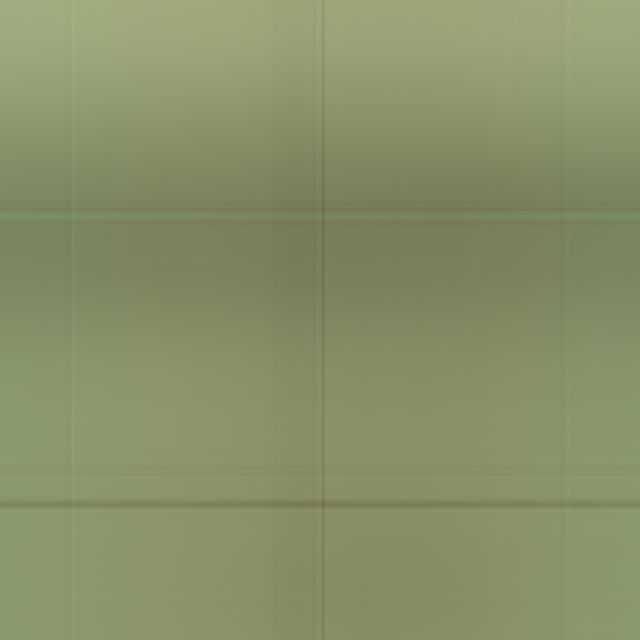
Reproduce this texture procedurally as a WebGL 1 fragment shader.

```glsl
precision highp float;
uniform vec2 u_resolution;

const vec3 SHADE_GREEN = vec3(0.470, 0.492, 0.342);
const vec3 LIGHT_GREEN = vec3(0.648, 0.682, 0.506);
const vec3 EDGE_TINT = vec3(-0.010, 0.018, 0.012);
const vec3 RUST_TINT = vec3(-0.022, -0.058, -0.040);
const vec3 MINT_TINT = vec3(-0.006, 0.030, 0.024);
const vec3 PALE_TINT = vec3(0.022, 0.024, 0.022);
const vec3 BROWN_TINT = vec3(-0.058, -0.074, -0.056);

const float BASE_TONE = 0.470;
const float TOP_GLOW = 0.43;
const float BAND_DEPTH = 0.36;
const float BAND_Y = 0.62;
const float BAND_WIDTH = 0.160;
const float CENTRE_X = 0.505;
const float LEFT_X = 0.115;
const float RIGHT_X = 0.888;
const float UPPER_Y = 0.662;
const float LOWER_Y = 0.212;
const float STREAK_GAIN = 0.011;
const float THREAD_GAIN = 0.040;
const float RAY_GAIN = 0.026;

// Soft bell, never thinner than about a pixel
float bell(float d, float width) {
  float w = max(width, 0.7 / min(u_resolution.x, u_resolution.y));
  return exp(-d * d / (w * w));
}

float hash(float n) {
  return fract(sin(n * 12.9898) * 43758.547);
}

// Layered sines for soft fibres along one axis
float fibres(float along, float across, float seed) {
  float sum = 0.0;
  float gain = 0.5;
  float freq = 41.0;
  for (int i = 0; i < 4; i++) {
    float phase = 6.2832 * hash(seed + float(i));
    float fade = 0.7 + 0.3 * sin(7.0 * along + phase * 3.0);
    sum += gain * fade * sin(freq * across + phase + 0.3 * sin(4.0 * along + phase));
    freq *= 1.83;
    gain *= 0.72;
  }
  return sum;
}

// Sparse thin threads, gathered around a crease
float threads(float across, float crease, float spread, float seed) {
  float sum = 0.0;
  for (int i = 0; i < 12; i++) {
    float n = seed + 5.0 * float(i);
    float offset = 2.0 * hash(n) - 1.0;
    float place = crease + spread * offset * abs(offset);
    float width = mix(0.0018, 0.0050, hash(n + 1.0));
    sum += (hash(n + 2.0) - 0.55) * bell(across - place, width);
  }
  return sum;
}

// Broad light and shadow
float toneAt(vec2 p) {
  float tone = BASE_TONE + TOP_GLOW * smoothstep(0.72, 1.0, p.y);
  tone -= BAND_DEPTH * bell(p.y - BAND_Y, BAND_WIDTH);
  tone -= 0.09 * bell(p.x - 0.60, 0.26);
  tone -= 0.07 * bell(p.x - 0.46, 0.035);
  tone -= 0.10 * bell(p.y - 0.08, 0.11) * bell(p.x - 0.60, 0.20);
  tone -= 0.07 * bell(p.y - 0.70, 0.05) * smoothstep(0.45, 0.80, p.x);
  tone += 0.06 * bell(p.y - 0.40, 0.12) * bell(p.x - 0.25, 0.25);
  tone += 0.05 * smoothstep(0.70, 1.0, p.y) * (0.5 - p.x);
  return tone;
}

// Faint slanting rays
float raysAt(vec2 p) {
  float sum = bell(p.x - 0.690 - 0.160 * (p.y - 0.25), 0.005)
            * smoothstep(0.15, 0.40, p.y);
  for (int i = 0; i < 7; i++) {
    float n = float(i);
    float slope = 0.9 * (hash(n + 3.0) - 0.5);
    float x = hash(n + 11.0) + slope * (p.y - 0.5);
    float reach = bell(p.y - hash(n + 29.0), 0.25);
    sum += reach * (hash(n + 41.0) - 0.4) * bell(p.x - x, 0.015);
  }
  return sum;
}

// Upright creases
vec3 uprightCreases(vec2 p) {
  float d = p.x - CENTRE_X;
  vec3 tint = RUST_TINT * bell(d, 0.0026);
  tint += 0.25 * PALE_TINT * (bell(d - 0.006, 0.003) + bell(d + 0.008, 0.003));
  tint += 0.28 * BROWN_TINT * bell(d + 0.014, 0.0028);
  float left = p.x - LEFT_X;
  float right = p.x - RIGHT_X;
  tint += PALE_TINT * (0.9 * bell(left, 0.0022) + 0.45 * bell(right, 0.0026));
  tint += 0.12 * BROWN_TINT * (bell(left + 0.009, 0.006) + bell(right + 0.009, 0.006));
  return tint;
}

// Level creases
vec3 levelCreases(vec2 p) {
  float upper = p.y - UPPER_Y;
  float lower = p.y - LOWER_Y;
  vec3 tint = MINT_TINT * bell(upper, 0.0042);
  tint += 0.35 * BROWN_TINT * bell(upper - 0.010, 0.0035);
  tint += 0.16 * BROWN_TINT * (bell(upper - 0.021, 0.005) + bell(upper + 0.011, 0.005));
  tint += BROWN_TINT * bell(lower, 0.0066);
  tint += 0.55 * PALE_TINT * bell(lower + 0.010, 0.0040);
  tint += 0.22 * BROWN_TINT * (bell(lower - 0.048, 0.003) + bell(lower - 0.058, 0.003));
  tint += 0.35 * PALE_TINT * bell(lower - 0.041, 0.0025);
  return tint;
}

void main() {
  vec2 p = gl_FragCoord.xy / u_resolution;
  float tone = toneAt(p) + RAY_GAIN * raysAt(p);
  tone += STREAK_GAIN * (fibres(p.x, p.y, 1.0) + 0.6 * fibres(p.y, p.x, 17.0));
  tone += THREAD_GAIN * (threads(p.x, CENTRE_X, 0.14, 3.0) + threads(p.y, LOWER_Y, 0.20, 71.0));
  vec3 color = mix(SHADE_GREEN, LIGHT_GREEN, tone);
  float margin = smoothstep(0.18, 0.52, abs(p.x - 0.52));
  color += EDGE_TINT * margin * (1.0 - 0.5 * smoothstep(0.75, 1.0, p.y));
  color += uprightCreases(p) + levelCreases(p);
  gl_FragColor = vec4(clamp(color, 0.0, 1.0), 1.0);
}
```
